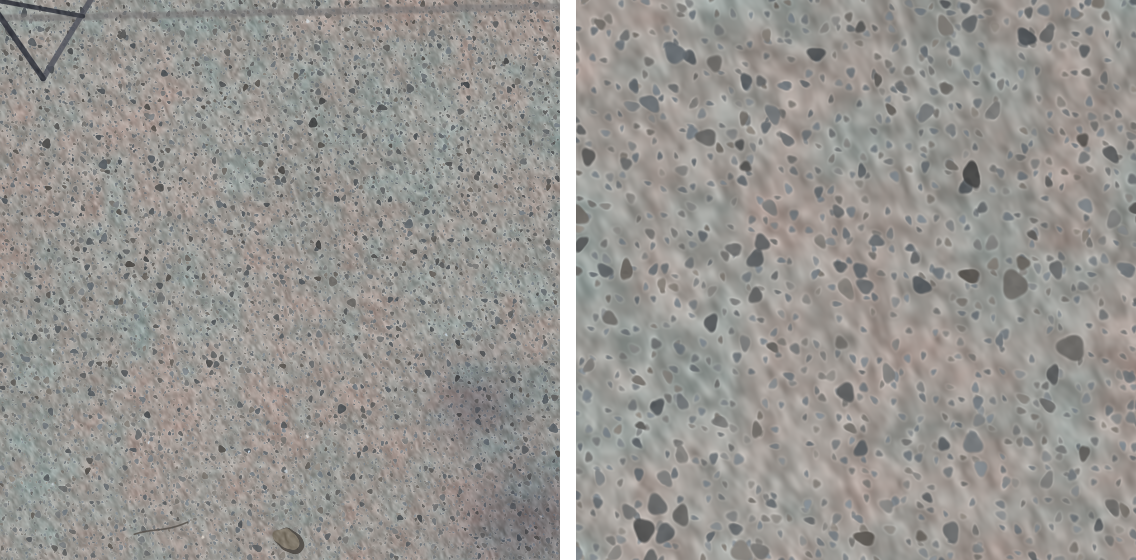
Left: the whole. Right: its middle third, enlarged.
A Shadertoy shader for this texture:

```glsl
// Weathered exposed-aggregate concrete with pebbles, soft shadows and a joint
#define CEMENT vec3(0.602, 0.597, 0.580)
#define PEBBLE_COOL vec3(0.93, 1.0, 1.06)
#define PEBBLE_WARM vec3(1.05, 1.0, 0.94)
#define IRON vec3(0.17, 0.18, 0.21)
#define GRAIN_SCALE vec2(165.0, 105.0)
#define GRAIN_CONTRAST 0.25
#define TINT_STRENGTH 0.05
#define EDGE_SOFTNESS 0.0011
#define RIM_LIGHT 0.035

float hash(vec2 p) {
    return fract(sin(dot(p, vec2(127.1, 311.7))) * 43758.5);
}

float noise(vec2 p) {
    vec2 i = floor(p), f = fract(p);
    f = f * f * (3.0 - 2.0 * f);
    return mix(mix(hash(i), hash(i + vec2(1, 0)), f.x),
               mix(hash(i + vec2(0, 1)), hash(i + vec2(1, 1)), f.x), f.y);
}

float fbm(vec2 p) {
    float sum = 0.0, weight = 0.5;
    for (int i = 0; i < 4; i++) {
        sum += weight * noise(p);
        p = p * 2.03 + 17.3;
        weight *= 0.5;
    }
    return sum / 0.9375;
}

// Distance to a segment
float segment(vec2 p, vec2 a, vec2 b) {
    vec2 ab = b - a;
    return length(p - a - ab * clamp(dot(p - a, ab) / dot(ab, ab), 0.0, 1.0));
}

// Smooth coverage of a signed distance
float cover(float d) {
    float softness = max(EDGE_SOFTNESS, 0.7 / iResolution.y);
    return 1.0 - smoothstep(-softness, softness, d);
}

// Scatters rounded stones, one candidate per cell
vec3 pebbles(vec3 color, vec2 uv, float cells, float density, vec2 radii, vec2 tones) {
    vec2 home = floor(uv * cells);
    for (int y = -1; y <= 1; y++)
    for (int x = -1; x <= 1; x++) {
        vec2 id = home + vec2(x, y);
        vec2 key = id + cells * 1.7;
        if (hash(key) > density) continue;
        vec2 jitter = vec2(hash(key + 3.1), hash(key + 7.7));
        vec2 q = uv - (id + 0.15 + 0.7 * jitter) / cells;
        float angle = 0.9 + 2.2 * hash(key + 11.3);
        q = mat2(cos(angle), -sin(angle), sin(angle), cos(angle)) * q;
        q.y *= 1.1 + 0.7 * hash(key + 13.9);
        float bump = 1.0 + 0.12 * sin(3.0 * atan(q.y, q.x) + 6.3 * jitter.x);
        float size = hash(key + 19.1);
        float d = length(q) - bump * mix(radii.x, radii.y, size * size) / cells;
        float tone = mix(tones.x, tones.y, hash(key + 23.7));
        vec3 stone = tone * mix(PEBBLE_COOL, PEBBLE_WARM, pow(hash(key + 29.3), 1.5));
        stone += 0.05 * (noise(uv * 190.0) - 0.5);
        color += RIM_LIGHT * (cover(d - 0.0018) - cover(d));
        color = mix(color, stone, 0.9 * cover(d));
    }
    return color;
}

void mainImage(out vec4 fragColor, in vec2 fragCoord) {
    vec2 uv = fragCoord / iResolution.y;

    // Cement with leaning fine grain and faint pink and blue stains
    vec2 lean = vec2(uv.x + 0.35 * uv.y, uv.y);
    lean += 0.004 * vec2(noise(uv * 60.0), noise(uv * 60.0 + 31.0));
    float grain = 0.7 * noise(lean * GRAIN_SCALE) + 0.3 * noise(lean * GRAIN_SCALE * 1.9 + 9.0);
    float stain = fbm(uv * 5.0) - 0.5;
    vec3 color = CEMENT + GRAIN_CONTRAST * (grain - 0.5) + 0.06 * stain;
    float tint = fbm(uv * 24.0 + 40.0) - 0.5 + 0.7 * (fbm(uv * 4.0 + 70.0) - 0.5);
    color += TINT_STRENGTH * vec3(1.0, -0.3, -0.5) * tint * 2.0;

    // Aggregate from fine to coarse, paler toward the bottom
    float fade = 0.05 * (1.0 - smoothstep(0.1, 0.7, uv.y));
    color = pebbles(color, uv, 118.0, 0.55, vec2(0.2, 0.38), vec2(0.40, 0.53) + fade);
    color = pebbles(color, uv, 64.0, 0.36, vec2(0.2, 0.42), vec2(0.30, 0.50) + fade);
    color = pebbles(color, uv, 29.0, 0.13, vec2(0.16, 0.27), vec2(0.25, 0.44) + fade);
    color = pebbles(color, uv, 17.0, 0.04, vec2(0.04, 0.06), vec2(0.76, 0.86));

    // Joint along the top
    float jointY = mix(0.967, 0.989, uv.x) + 0.003 * (noise(uv * 30.0) - 0.5);
    float joint = 1.0 - smoothstep(0.003, 0.009, abs(uv.y - jointY));
    color = mix(color, vec3(0.47, 0.46, 0.46) + 0.08 * (grain - 0.5), 0.65 * joint);

    // Soft shadows at the lower right
    vec2 warped = uv + 0.07 * (vec2(fbm(uv * 9.0), fbm(uv * 9.0 + 20.0)) - 0.5);
    float shade = exp(-pow(length((warped - vec2(0.85, 0.29)) / vec2(0.085, 0.075)), 2.0));
    shade += exp(-pow(length((warped - vec2(0.94, 0.07)) / vec2(0.13, 0.12)), 2.0));
    color *= 1.0 - min(shade, 1.0) * vec3(0.25, 0.24, 0.20);

    // Dry leaf and thin twig
    vec2 leaf = (uv - vec2(0.516, 0.034)) * mat2(0.82, -0.57, 0.57, 0.82);
    float leafEdge = length(leaf * vec2(1.0, 1.5)) - 0.026 - 0.006 * noise(uv * 70.0);
    color = mix(color, vec3(0.27, 0.25, 0.23), 0.8 * cover(leafEdge));
    color = mix(color, vec3(0.50, 0.47, 0.42) + 0.2 * (grain - 0.5), cover(leafEdge + 0.006 + 0.25 * leaf.x));
    float twig = segment(uv + vec2(0.0, 0.004 * sin(uv.x * 45.0)), vec2(0.24, 0.042), vec2(0.335, 0.07));
    color = mix(color, vec3(0.33, 0.31, 0.29), 0.85 * cover(twig - 0.0015));

    // Iron frame and its shadow in the upper left corner
    vec2 tip = vec2(0.077, 0.860);
    float rodShadow = segment(uv, tip, vec2(0.168, 1.01)) - 0.005;
    color = mix(color, vec3(0.31, 0.32, 0.36), 0.8 * cover(rodShadow));
    float rods = min(segment(uv, vec2(-0.01, 0.985), tip) - 0.005,
                     segment(uv, vec2(-0.01, 1.0), vec2(0.148, 0.971)) - 0.004);
    color = mix(color, IRON + 0.12 * grain, cover(rods));

    fragColor = vec4(clamp(color, 0.0, 1.0), 1.0);
}
```
